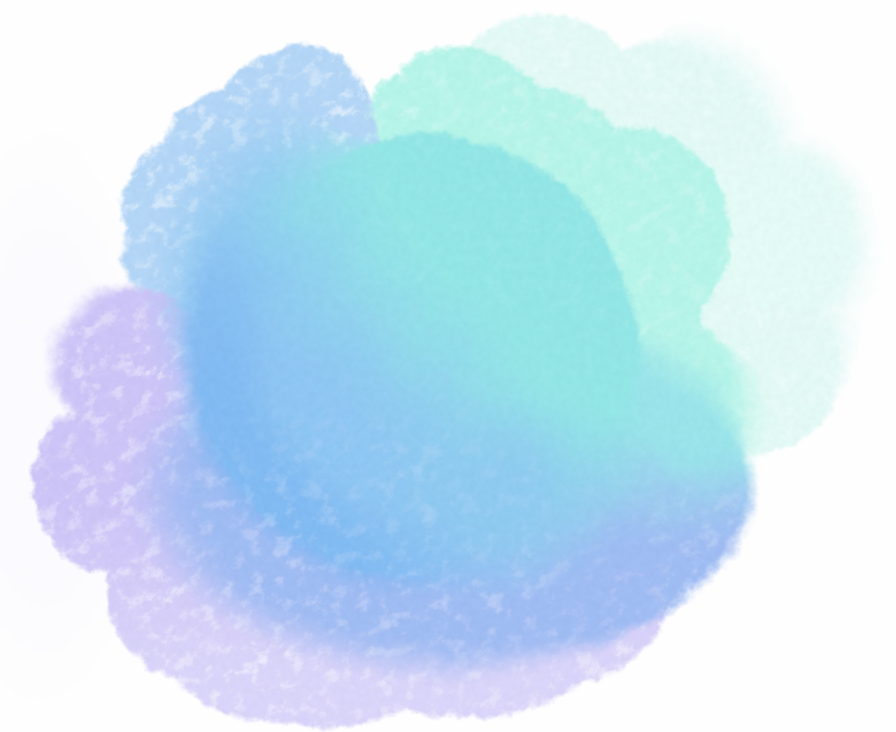
Reproduce this background procedurally as a Shadertoy shader.

```glsl
// Overlapping watercolor washes in mint, cyan, blue and lavender on white paper

vec2 gradientAt(vec2 cell) {
    vec3 h = fract(vec3(cell.xyx) * vec3(.1031, .1030, .0973));
    h += dot(h, h.yzx + 33.33);
    float angle = 6.2832 * fract((h.x + h.y) * h.z);
    return vec2(cos(angle), sin(angle));
}

float gradientNoise(vec2 p) {
    vec2 i = floor(p), f = p - i;
    vec2 u = f * f * f * (f * (f * 6. - 15.) + 10.);
    vec2 e = vec2(1, 0);
    float low = mix(dot(gradientAt(i), f), dot(gradientAt(i + e), f - e), u.x);
    float high = mix(dot(gradientAt(i + e.yx), f - e.yx),
                     dot(gradientAt(i + 1.), f - 1.), u.x);
    return mix(low, high, u.y);
}

float fbm(vec2 p) {
    float sum = 0., amp = .6;
    for (int k = 0; k < 4; k++) {
        sum += amp * gradientNoise(p);
        p = mat2(1.6, 1.2, -1.2, 1.6) * p + 7.3;
        amp *= .55;
    }
    return sum;
}

// Approximate signed distance to an ellipse
float ellipse(vec2 p, vec2 center, vec2 radius) {
    return (length((p - center) / radius) - 1.) * min(radius.x, radius.y);
}

float disc(vec2 p, float x, float y, float r) {
    return length(p - vec2(x, y)) - r;
}

// Lays a tint over the paint; soft is the edge width, gaps thin the pigment
vec3 wash(vec3 paint, vec3 tint, float d, float soft, float gaps) {
    return mix(paint, tint, (1. - smoothstep(-soft, soft, d)) * (1. - gaps));
}

void mainImage(out vec4 fragColor, in vec2 fragCoord) {
    vec2 p = (fragCoord - .5 * iResolution.xy) / iResolution.y + vec2(.612, .5);

    // Ragged outlines and diagonal brush grain
    vec2 q = p + .014 * vec2(fbm(p * 9.), fbm(p * 9. + 40.))
               + .010 * vec2(fbm(p * 55.), fbm(p * 55. + 20.));
    float grain = fbm(mat2(.8, -.6, .6, .8) * p * vec2(38, 48) + 3.);
    float flakes = smoothstep(-.05, .4, grain) * (.65 + .7 * fbm(p * 9. + 11.));

    // Paper with a faint lilac haze on the left
    vec3 paint = vec3(.996);
    paint = wash(paint, vec3(.984, .984, .998), ellipse(q, vec2(.06, .43), vec2(.12, .32)), .05, 0.);

    // Pale mint, feathered toward the upper right
    float d = min(min(disc(q, .74, .835, .145), disc(q, .92, .79, .155)),
                  min(disc(q, 1.03, .665, .145), disc(q, 1.02, .52, .138)));
    float feather = smoothstep(.85, 1., p.x) * smoothstep(.42, .62, p.y);
    paint = wash(paint, vec3(.885, .975, .96), d, mix(.005, .04, feather), .3 * flakes);
    paint = wash(paint, vec3(.89, .98, .96), disc(q, 1.06, .69, .11), .02, .3);

    // Mint
    d = min(min(disc(q, .63, .785, .147), disc(q, .85, .68, .148)),
            min(disc(q, .80, .56, .16), disc(q, .89, .44, .135)));
    d = min(d, ellipse(q, vec2(.7, .68), vec2(.2, .21)));
    feather = smoothstep(.55, .45, p.y) * smoothstep(.85, .95, p.x);
    paint = wash(paint, vec3(.71, .955, .91), d, mix(.005, .035, feather), .35 * flakes);

    // Light blue, upper left
    d = min(min(disc(q, .405, .835, .105), disc(q, .33, .77, .11)),
            min(disc(q, .265, .715, .098), ellipse(q, vec2(.29, .65), vec2(.125, .1))));
    d = min(d, ellipse(q, vec2(.42, .78), vec2(.095, .13)));
    paint = wash(paint, vec3(.70, .835, .965), d, .005, .65 * flakes);

    // Lavender, lower left and along the bottom
    d = min(min(disc(q, .18, .50, .105), disc(q, .165, .335, .122)),
            min(disc(q, .275, .20, .13), ellipse(q, vec2(.43, .18), vec2(.24, .175))));
    d = min(d, min(ellipse(q, vec2(.64, .19), vec2(.22, .172)),
                   ellipse(q, vec2(.78, .19), vec2(.13, .12))));
    feather = smoothstep(.22, .1, p.x) * smoothstep(.4, .5, p.y);
    vec3 lavender = mix(vec3(.80, .765, .965), vec3(.85, .83, .975), smoothstep(.35, .05, p.y));
    paint = wash(paint, lavender, d, mix(.005, .02, feather), .6 * flakes);

    // Soft blue bridging the left lobes and the core
    paint = wash(paint, vec3(.57, .79, .945), ellipse(q, vec2(.37, .6), vec2(.125, .2)), .06, .1);

    // Lower basin: periwinkle at the bottom left, cyan at the right
    d = ellipse(q, vec2(.622, .335), vec2(.405, .24));
    float cyan = smoothstep(.24, .42, p.y + .1 * fbm(p * 6.)) * smoothstep(.65, .88, p.x);
    vec3 basin = mix(vec3(.62, .735, .95), vec3(.60, .89, .915), cyan);
    feather = smoothstep(.92, .6, p.x);
    feather = max(feather, smoothstep(.38, .5, p.y));
    paint = wash(paint, basin, d, mix(.008, .035, feather), .3 * flakes * (1. - cyan));

    // Core disc: blue on the left turning cyan at the upper right
    d = disc(q, .57, .515, .303);
    cyan = smoothstep(-.14, .17, dot(p - vec2(.55, .5), vec2(.75, .66)) + .07 * fbm(p * 6. + 5.));
    vec3 core = mix(vec3(.555, .775, .95), vec3(.575, .90, .90), cyan);
    feather = smoothstep(.5, .35, p.y) * smoothstep(.5, .68, p.x);
    feather = max(feather, smoothstep(.52, .4, p.x) * smoothstep(.45, .6, p.y));
    paint = wash(paint, core, d, mix(.006, .07, feather), .12 * flakes);

    // Deep blue crescent at the core's lower left rim
    float rim = smoothstep(-.13, -.04, d) * smoothstep(.035, -.01, d);
    rim *= smoothstep(.04, .26, dot(vec2(.57, .515) - p, vec2(.8, .6)));
    paint = mix(paint, vec3(.49, .715, .945), .75 * rim);

    // Blue pool below the center
    d = ellipse(q, vec2(.68, .325), vec2(.13, .085));
    paint = wash(paint, vec3(.555, .785, .94), d, .075, .2);

    // Dry brush flecks across the lower left, then fine paper tooth
    float dry = 1. - smoothstep(-.1, .1, ellipse(p, vec2(.48, .27), vec2(.25, .14)));
    paint = mix(paint, vec3(.84, .89, .985), .4 * dry * clamp(flakes, 0., 1.));
    paint += .022 * fbm(p * 95.) * smoothstep(1., .9, paint.r);
    fragColor = vec4(clamp(paint, 0., 1.), 1);
}
```
